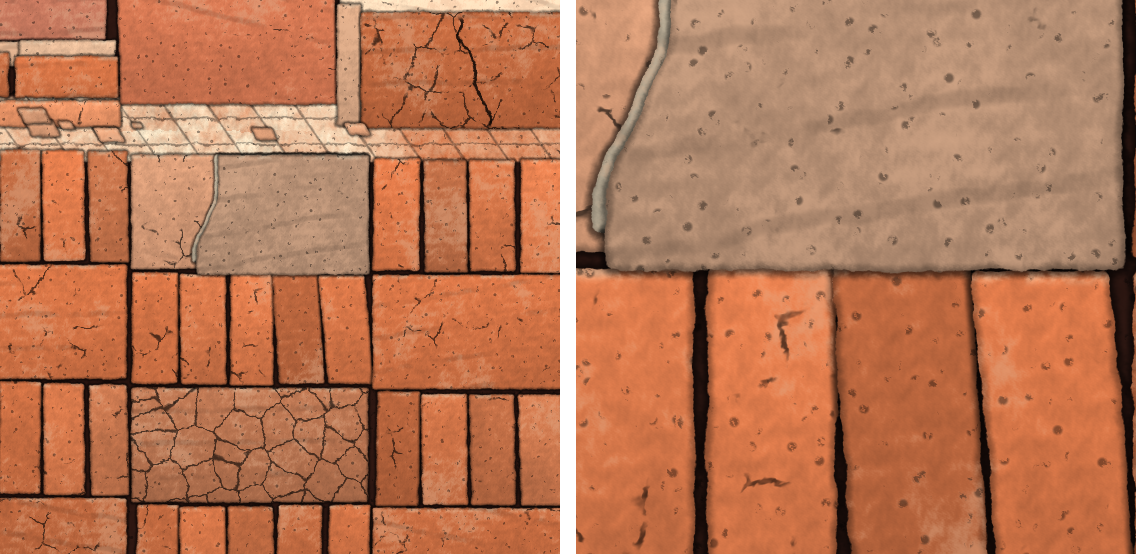
Left, the full canvas; right, a detail of the centre.
Give the GLSL for this texture, as a Shadertoy shader.

```glsl
// Stacked clay bricks: three columns whose courses alternate between one long
// brick and a run of upright brick ends, under sunlit tops and loose bricks.
// Bricks are painted back to front, then worn by sines and cellular cracks.

vec3 paint = vec3(0.17, 0.085, 0.065);
float seed = 0.0, cracked = 0.0, scraped = 0.0, rough, pixel;

const vec3 CLAY = vec3(0.81, 0.44, 0.265);
const vec3 CREAM = vec3(0.99, 0.92, 0.80);
const vec3 ASH = vec3(0.80, 0.63, 0.51);

float hash(vec2 p) { return fract(sin(dot(p, vec2(127.1, 311.7))) * 43758.5); }

// Layered, rotated sines, roughly -1 to 1
float waves(vec2 p) {
    float sum = 0.0, amp = 0.5;
    for (int i = 0; i < 6; i++) {
        p = mat2(0.8, 0.6, -0.6, 0.8) * p * 1.9 + 1.7;
        sum += amp * sin(p.x + 1.6 * sin(p.y)) * cos(0.7 * p.y);
        amp *= 0.68;
    }
    return sum;
}

// Distances to the nearest and second nearest scattered points
vec2 cellular(vec2 p) {
    vec2 cell = floor(p), best = vec2(9.0);
    for (int y = -1; y <= 1; y++)
    for (int x = -1; x <= 1; x++) {
        vec2 c = cell + vec2(x, y);
        float d = length(c + vec2(hash(c), hash(c + 37.0)) - p);
        best = d < best.x ? vec2(d, best.x) : vec2(best.x, min(best.y, d));
    }
    return best;
}

// One worn brick face between corners a and b, sheared by lean
void brick(vec2 p, vec2 a, vec2 b, float lean, vec3 tone, float crack, float id) {
    vec2 h = 0.5 * (b - a), q = p - 0.5 * (a + b);
    q.x -= lean * q.y;
    vec2 e = abs(q) - h + 0.035;
    float d = length(max(e, 0.0)) + min(max(e.x, e.y), 0.0) - 0.035 + 0.016 * rough;
    vec3 face = tone * (0.90 + 0.2 * hash(vec2(id, 3.0)));
    face *= mix(0.68, 1.0, smoothstep(0.0, -0.045, d)) * (1.0 - 0.07 * q.y / h.y);
    float rim = smoothstep(0.06, 0.0, abs(q.y + h.y - 0.025)) * smoothstep(-0.3, 0.5, rough);
    face = mix(face, CREAM, 0.4 * rim);
    paint *= mix(0.42, 1.0, smoothstep(0.0, 0.05, d));
    paint = mix(paint, face, smoothstep(pixel, -pixel, d));
    if (d < 0.0) {
        seed = id;
        cracked = crack;
        scraped = step(0.7, h.x);
    }
}

// Sunlit tops with slanting seams, and the bricks resting on them
void upperLayer(vec2 p) {
    float u = (p.x - 0.7 * p.y) / 0.6 + 0.44;
    float row = floor(p.y / 0.36 + 0.1 * rough);
    float seam = min(abs(fract(u) - 0.5), 0.8 * abs(fract(p.y / 0.36 + 0.1 * rough) - 0.5));
    float sun = 0.85 - 0.4 * smoothstep(4.9, 5.6, p.x) + 0.25 * rough;
    vec3 top = mix(CLAY, CREAM, clamp(sun - 0.25 * hash(vec2(floor(u + 0.5), row)), 0.0, 1.0));
    top *= mix(0.62, 1.0, smoothstep(0.0, 0.06, seam + 0.02 * rough));
    paint = mix(paint, top, smoothstep(1.3, 1.36, p.y) * smoothstep(2.24, 2.2, p.y));

    brick(p, vec2(-1.0, -0.8), vec2(1.46, 0.56), 0.0, vec3(0.76, 0.46, 0.36), 0.1, 61.0);
    brick(p, vec2(-1.0, 0.57), vec2(0.48, 0.9), 0.0, mix(CLAY, CREAM, 0.6), 0.0, 62.0);
    brick(p, vec2(-1.0, 0.72), vec2(0.12, 1.33), 0.0, CLAY, 0.1, 63.0);
    brick(p, vec2(0.25, 0.55), vec2(1.58, 0.95), -0.1, mix(CLAY, CREAM, 0.65), 0.0, 64.0);
    brick(p, vec2(0.21, 0.77), vec2(1.63, 1.34), 0.0, CLAY, 0.1, 65.0);
    brick(p, vec2(-1.0, 1.38), vec2(1.66, 1.74), 0.0, mix(CLAY, CREAM, 0.2), 0.2, 66.0);
    brick(p, vec2(1.62, -0.8), vec2(4.6, 1.43), 0.03, vec3(0.80, 0.45, 0.31), 0.1, 67.0);
    brick(p, vec2(4.66, -0.5), vec2(9.0, 0.8), 0.0, mix(CLAY, CREAM, 0.85), 0.0, 68.0);
    brick(p, vec2(4.62, 0.05), vec2(4.95, 1.72), 0.0, mix(CLAY, CREAM, 0.55), 0.0, 69.0);
    brick(p, vec2(4.95, 0.17), vec2(9.0, 1.76), 0.0, CLAY, 0.5, 70.0);

    // One wide split through the right-hand brick
    float split = abs(p.x - 6.2 - 0.3 * p.y - 0.05 * sin(9.0 * p.y) - 0.04 * rough);
    float span = smoothstep(0.2, 0.3, p.y) * smoothstep(1.76, 1.7, p.y);
    paint *= 1.0 - 0.8 * span * smoothstep(0.035, 0.01, split);

    // Crumbs of clay
    for (float i = 0.0; i < 8.0; i++) {
        vec2 c = vec2(0.3 + 5.4 * hash(vec2(i, 5.0)), 1.55 + 0.35 * hash(vec2(i, 8.0)));
        vec2 size = vec2(0.14, 0.08) * (0.4 + hash(vec2(i, 2.0)));
        brick(p, c - size, c + size, 0.5, mix(CLAY, CREAM, 0.4), 0.0, 80.0 + i);
    }
}

// Column of four courses, alternating brick ends with long faces
void column(vec2 p, float k, float left, float right, float top, float pitch, float count) {
    for (float r = 0.0; r < 4.0; r++) {
        float y = top + 1.6 * r, id = 10.0 * k + r;
        vec3 tone = CLAY * (1.0 - 0.025 * r);
        if (mod(k + r, 2.0) > 0.5) {
            tone = k == 1.0 ? mix(tone, ASH * 0.95, r < 1.0 ? 0.75 : 0.35) : tone;
            float crack = k == 1.0 && r == 2.0 ? 1.0 : 0.25;
            brick(p, vec2(k < 1.0 ? -2.0 : left, y), vec2(right, y + 1.57), 0.0, tone, crack, id);
        } else for (float i = 0.0; i < count; i++) {
            float n = hash(vec2(i + 0.7, id)), m = hash(vec2(id, i + 4.3));
            float x = left + pitch * i, gap = 0.01 + 0.07 * n * n;
            float lean = 0.05 * (m - 0.4) + (k == 1.0 && i > 2.0 && r < 2.0 ? 0.06 : 0.0);
            brick(p, vec2(x + gap, y + 0.05 * m), vec2(x + pitch - 0.01, y + 1.54 + 0.04 * n),
                  lean, mix(tone, ASH, 0.25 * m * n), 0.2, id + 0.1 * i);
        }
    }
}

void mainImage(out vec4 fragColor, in vec2 fragCoord) {
    vec2 uv = fragCoord / iResolution.xy;
    vec2 p = vec2(7.68 * uv.x, 7.6 * (1.0 - uv.y));
    pixel = 7.68 / iResolution.x;
    rough = waves(p * 5.0);

    upperLayer(p);
    column(p, 0.0, -0.03, 1.74, 2.03, 0.6, 3.0);
    column(p, 1.0, 1.80, 5.05, 2.12, 0.655, 5.0);
    column(p, 2.0, 5.11, 9.0, 2.17, 0.655, 4.0);

    // Ashen slab with a broken, pale left edge
    vec2 s = p;
    s.x -= 0.31 * smoothstep(3.5, 2.6, p.y) * (5.06 - p.x) / 2.1;
    brick(s, vec2(2.63, 2.12), vec2(5.0, 3.6), 0.0, CREAM, 0.0, 90.0);
    brick(s, vec2(2.69, 2.13), vec2(5.06, 3.77), 0.0, ASH * 0.95, 0.1, 91.0);

    // Wear: mottling, dust, scrapes, pits and cracks
    vec2 t = p + 7.3 * seed;
    float mottle = waves(t * 0.8), grain = waves(t * 12.0);
    float solid = smoothstep(0.3, 0.55, paint.r);
    paint *= 1.0 + 0.09 * mottle + 0.08 * grain;
    paint = mix(paint, ASH, solid * 0.45 * smoothstep(0.1, 0.9, mottle + 0.5 * grain));
    float groove = sin(14.0 * (t.y + 0.45 * t.x * (hash(vec2(seed)) - 0.6)) + 0.8 * mottle);
    paint *= 1.0 - 0.12 * scraped * smoothstep(0.75, 1.0, groove) * smoothstep(-0.2, 0.4, mottle);
    float pit = smoothstep(0.24, 0.1, cellular(t * 8.0).x) * smoothstep(0.1, 0.5, grain);
    paint *= 1.0 - 0.4 * pit;
    vec2 c = cellular(t * 2.3 + 0.12 * vec2(waves(t * 3.0), waves(t * 3.0 + 9.0)));
    float gate = smoothstep(0.75, 0.95, cracked + 0.6 * waves(t * 1.7) + 0.35);
    paint *= 1.0 - 0.6 * gate * smoothstep(0.075, 0.015, c.y - c.x);

    fragColor = vec4(clamp(paint, 0.0, 1.0), 1.0);
}
```
